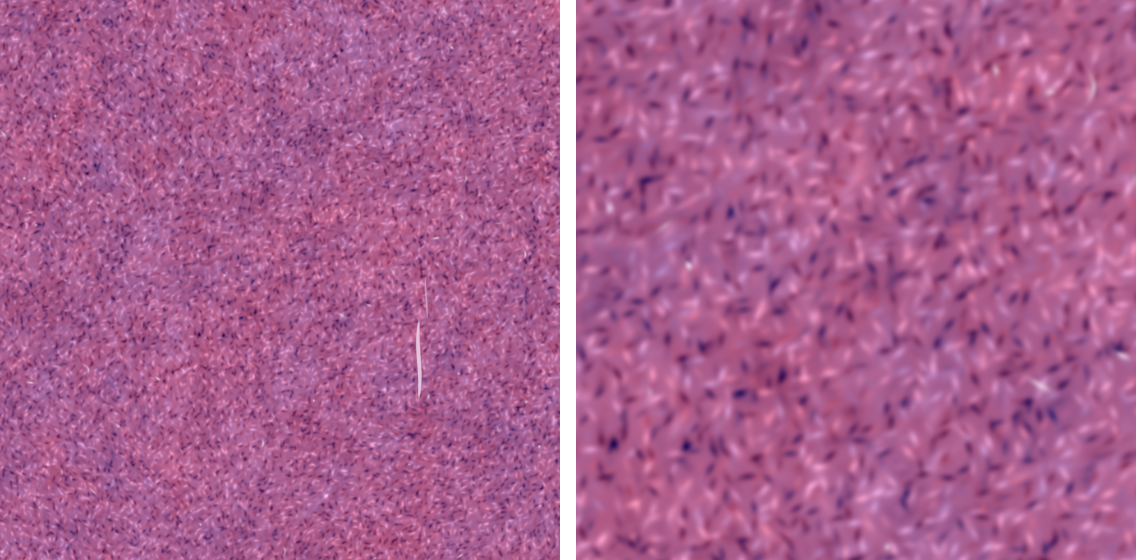
Left, the full canvas; right, a detail of the centre.
This texture is drawn by a WebGL 2 fragment shader. Its source:

```glsl
#version 300 es
precision highp float;
// Draws pink-violet stained tissue: dense oriented grains, soft patches, pale flecks and one thin slit.

uniform vec2 u_resolution;
out vec4 fragColor;

const vec3 BASE_PINK = vec3(0.660, 0.362, 0.556);
const vec3 TONE_STEP = vec3(0.066, 0.066, 0.067);
const vec3 HUE_STEP = vec3(0.022, -0.006, -0.020);
const vec3 NUCLEUS_SHIFT = vec3(-0.030, 0.004, 0.022);
const vec3 PALE = vec3(0.90, 0.79, 0.88);

vec3 hash3(vec2 cell, float seed) {
    vec3 h = fract(vec3(cell.xyx + seed) * vec3(0.1031, 0.1030, 0.0973));
    h += dot(h, h.yxz + 33.33);
    return fract((h.xxy + h.yzz) * h.zyx);
}

// Slowly turning direction of the fibres, in radians
float flowAngle(vec2 p) {
    return 1.25 + 0.45 * sin(5.0 * p.x + 2.0 * sin(4.0 * p.y))
                + 0.35 * sin(9.0 * p.y - 6.0 * p.x + 1.0);
}

// Soft elliptical falloff; size holds the half length and half width
float ellipseSpot(vec2 d, float angle, vec2 size) {
    float c = cos(angle), s = sin(angle);
    vec2 q = vec2(c * d.x + s * d.y, c * d.y - s * d.x) / size;
    return exp(-dot(q, q));
}

// Cellular sum of oriented spots: x is signed tone, y is signed hue
vec2 grains(vec2 p, float scale, vec2 size, float seed) {
    vec2 base = floor(p * scale);
    float flow = flowAngle(p);
    vec2 sum = vec2(0.0);
    for (int y = -1; y <= 1; y++) {
        for (int x = -1; x <= 1; x++) {
            vec2 cell = base + vec2(x, y);
            vec3 place = hash3(cell, seed);
            vec3 look = hash3(cell, seed + 47.0);
            vec2 d = p * scale - cell - 0.1 - 0.8 * place.xy;
            float angle = flow + 2.4 * (place.z - 0.5);
            sum += (2.0 * look.xy - 1.0) * ellipseSpot(d, angle, size);
        }
    }
    return sum;
}

// Sparse pale flecks, slightly bent, in a small share of the cells
float flecks(vec2 p, float scale, float share, float seed) {
    vec2 base = floor(p * scale);
    float flow = flowAngle(p);
    float cover = 0.0;
    for (int y = -1; y <= 1; y++) {
        for (int x = -1; x <= 1; x++) {
            vec2 cell = base + vec2(x, y);
            vec3 place = hash3(cell, seed);
            vec3 look = hash3(cell, seed + 83.0);
            vec2 d = p * scale - cell - place.xy;
            d.x += 1.2 * d.y * d.y;
            vec2 size = vec2(mix(0.07, 0.22, look.y * look.y), 0.065);
            float strength = step(look.x, share) * mix(0.35, 0.9, look.z);
            cover = max(cover, strength * ellipseSpot(d, flow + 4.0 * place.z, size));
        }
    }
    return cover;
}

// Thin wavering upright slit with tapered ends
float slit(vec2 p, vec2 center, float halfLength, float halfWidth) {
    vec2 d = p - center;
    d.x += 0.0025 * sin(38.0 * d.y) - 0.02 * d.y;
    float along = d.y / halfLength;
    float width = halfWidth * sqrt(max(1.0 - along * along, 0.0));
    float blur = 0.0014;
    return (1.0 - smoothstep(width - blur, width + blur, abs(d.x)))
         * (1.0 - smoothstep(0.85, 1.05, abs(along)));
}

// Broad drift between rosy and violet areas
float patchDrift(vec2 p) {
    return 0.5 * sin(7.0 * p.x + 2.2 * sin(5.0 * p.y) + 2.6)
         + 0.4 * sin(11.0 * p.y - 5.0 * p.x + 1.5 * sin(8.0 * p.x));
}

void main() {
    vec2 p = gl_FragCoord.xy / min(u_resolution.x, u_resolution.y);

    // Grain layers from fine nuclei to wide patches
    vec2 fine = grains(p, 122.0, vec2(0.55, 0.30), 3.0);
    vec2 medium = grains(p, 76.0, vec2(0.55, 0.27), 19.0);
    vec2 broad = grains(p, 17.0, vec2(0.55, 0.42), 31.0);
    float drift = patchDrift(p);

    float tone = 2.9 * fine.x + 1.3 * medium.x + 0.6 * broad.x;
    float hue = 1.8 * fine.y + 1.2 * medium.y + 1.3 * broad.y + 0.55 * drift;

    // Rosy fibre band around the slit
    float band = ellipseSpot(p - vec2(0.755, 0.28), 1.57, vec2(0.32, 0.025));
    hue += 0.8 * band;

    vec3 color = BASE_PINK + tone * TONE_STEP + hue * HUE_STEP;
    color += max(-tone - 0.7, 0.0) * NUCLEUS_SHIFT;

    // Pale gaps in the tissue
    float gap = flecks(p, 30.0, 0.10, 61.0);
    gap = max(gap, 0.95 * slit(p, vec2(0.748, 0.358), 0.072, 0.0036));
    gap = max(gap, 0.55 * slit(p, vec2(0.761, 0.468), 0.038, 0.0016));
    color = mix(color, PALE, gap);

    fragColor = vec4(clamp(color, 0.0, 1.0), 1.0);
}
```
